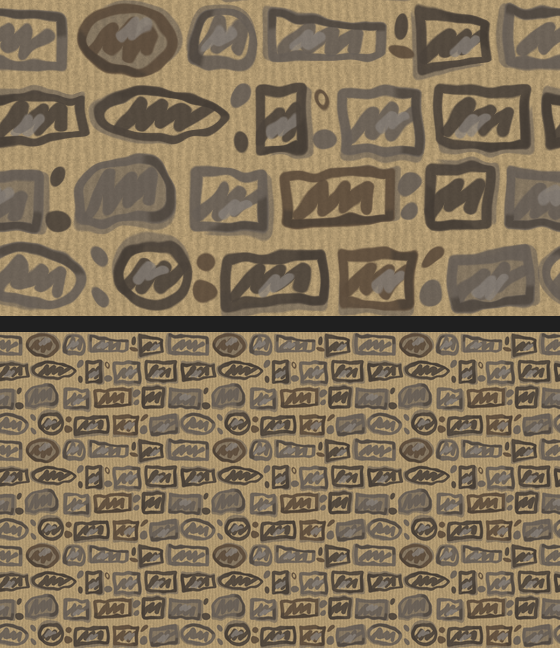
Top, the tile; bottom, the same tile 3 across and 3 down.
Reproduce this pattern procedurally as a Shadertoy shader.

```glsl
const vec2 SPAN = vec2(16.0, 9.0);   // canvas size in drawing units
const vec2 GRID = vec2(5.0, 4.0);    // stones per row, rows
const vec3 CARD = vec3(0.685, 0.593, 0.437);
const vec3 GRAY_INK = vec3(0.405, 0.37, 0.335);
const vec3 DARK_INK = vec3(0.30, 0.265, 0.23);
const vec3 BROWN_INK = vec3(0.365, 0.30, 0.235);
const vec3 PALE_INK = vec3(0.53, 0.50, 0.47);

float hash(vec2 p) {
    vec3 q = fract(p.xyx * 0.1031);
    q += dot(q, q.yzx + 33.33);
    return fract((q.x + q.y) * q.z);
}

float pick(vec2 id, float seed) {
    return hash(mod(id, GRID) + seed * vec2(7.0, 13.0) + 3.0);
}

// Value noise that wraps after a whole number of cells
float noise(vec2 uv, vec2 cells) {
    vec2 p = uv * cells, i = floor(p), f = fract(p);
    f = f * f * (3.0 - 2.0 * f);
    vec2 a = mod(i, cells), b = mod(i + 1.0, cells);
    return mix(mix(hash(a), hash(vec2(b.x, a.y)), f.x),
               mix(hash(vec2(a.x, b.y)), hash(b), f.x), f.y);
}

float fill(float d) { return smoothstep(0.035, -0.035, d); }
float band(float d, float w) { return fill(abs(d + w) - w); }

float segment(vec2 p, vec2 a, vec2 b) {
    vec2 v = b - a, w = p - a;
    return length(w - v * clamp(dot(w, v) / dot(v, v), 0.0, 1.0));
}

float roundBox(vec2 p, vec2 size, float r) {
    vec2 d = abs(p) - size + r;
    return length(max(d, 0.0)) + min(max(d.x, d.y), 0.0) - r;
}

float ellipse(vec2 p, vec2 size) {
    float k = length(p / size);
    return k * (k - 1.0) / max(length(p / (size * size)), 1e-5);
}

// Distance to a slanted zigzag with uneven teeth
float scribble(vec2 p, vec2 size, float slant, vec2 id) {
    float d = 9.0, teeth = ceil(2.0 * size.x / 0.4) + 1.0;
    vec2 a = vec2(-size.x - slant, -size.y);
    for (float k = 1.0; k < 12.0; k++) {
        if (k > teeth) break;
        float side = mod(k, 2.0) * 2.0 - 1.0;
        float reach = mix(0.5, 1.0, pick(id, k + 20.0));
        vec2 b = vec2(mix(-size.x, size.x, k / teeth) + slant * side, side * size.y * reach);
        d = min(d, segment(p, a, b));
        a = b;
    }
    return d;
}

vec3 inkFor(float t) {
    return t < 0.3 ? DARK_INK : t < 0.45 ? BROWN_INK : GRAY_INK;
}

float stoneShape(vec2 p, vec2 size, float kind) {
    if (kind < 0.58) return roundBox(p, size, 0.16);
    if (kind < 0.84) return ellipse(p, size * 1.06);
    return roundBox(p, size, min(size.x, size.y) * 0.85);
}

vec3 paintStone(vec3 col, vec2 p, vec2 size, vec2 id) {
    float kind = pick(id, 1.0);
    vec3 ink = inkFor(pick(id, 2.0));
    float along = clamp(p.x / size.x, -1.3, 1.3);
    // Tilt, taper and bend the outline
    p.y += (pick(id, 3.0) - 0.5) * 0.16 * p.x;
    p.y /= 1.0 - 0.3 * step(0.6, pick(id, 4.0)) * (along * 0.7 + 0.3);
    if (kind > 0.84) p.y += 0.4 * size.y * (along * along - 0.4);
    float d = stoneShape(p, size, kind);

    // Stray second contour, then wash and scribble
    float turn = 6.2832 * pick(id, 5.0);
    vec2 toward = vec2(cos(turn), sin(turn));
    float side = smoothstep(0.1, 0.35, dot(p / size, toward));
    float stray = stoneShape(p - 0.17 * toward, size, kind);
    col = mix(col, GRAY_INK, 0.6 * side * band(stray, 0.14));
    col = mix(col, GRAY_INK, 0.6 * step(0.72, pick(id, 6.0)) * fill(d + 0.1));
    float hatch = scribble(p, size * vec2(0.6, 0.48), 0.2, id) - 0.18;
    col = mix(col, ink, 0.92 * fill(hatch) * fill(d));

    // Pale touch, contour and a darker retraced stretch
    vec2 spot = p - size * 0.35 * (vec2(pick(id, 7.0), pick(id, 8.0)) * 2.0 - 1.0);
    float touch = scribble(spot, vec2(0.25, 0.2), 0.1, id + 1.0) - 0.15;
    col = mix(col, PALE_INK, 0.75 * step(0.5, pick(id, 9.0)) * fill(touch) * fill(d + 0.2));
    col = mix(col, ink, 0.93 * band(d, 0.145));
    float retrace = smoothstep(0.3, 0.5, dot(p / size, -toward.yx));
    return mix(col, DARK_INK * 0.85, 0.55 * retrace * band(d + 0.04, 0.12));
}

vec3 paintPebble(vec3 col, vec2 p, vec2 id, float seed) {
    vec2 size = mix(vec2(0.2, 0.17), vec2(0.38, 0.4), vec2(pick(id, seed), pick(id, seed + 1.0)));
    p.y += (pick(id, seed + 2.0) - 0.5) * p.x;
    float d = ellipse(p, size), hollow = step(0.65, pick(id, seed + 3.0));
    vec3 ink = inkFor(pick(id, seed + 4.0) * 0.75);
    return mix(col, ink, 0.92 * mix(fill(d), band(d, 0.06), hollow));
}

float jointX(vec2 id) { return id.x + 0.5 * mod(id.y, 2.0) + 0.4 * (pick(id, 10.0) - 0.5); }
float jointGap(vec2 id) { return pick(id, 11.0) < 0.5 ? 0.45 : 0.18; }

void mainImage(out vec4 fragColor, in vec2 fragCoord) {
    vec2 uv = fragCoord / iResolution.xy;
    vec2 wobble = vec2(noise(uv, SPAN), noise(uv + 0.5, SPAN * 2.0)) - 0.5;
    vec2 p = uv * SPAN + 0.22 * wobble;

    // Corrugated card with vertical fibres
    float grain = noise(uv, vec2(320.0, 180.0)) + noise(uv, vec2(480.0, 270.0)) - 1.0;
    float fibre = noise(uv, vec2(240.0, 36.0)) - 0.5;
    float ridge = cos(6.2832 * (uv.x * 60.0 + 0.4 * noise(uv, vec2(32.0, 18.0))));
    vec3 col = CARD * (1.0 + 0.025 * ridge + 0.05 * fibre + 0.06 * grain);

    // Staggered rows of stones with pebbles in the wide joints
    vec2 pitch = SPAN / GRID, cell = floor(p / pitch);
    for (float j = -1.0; j <= 1.0; j++)
    for (float i = -2.0; i <= 1.0; i++) {
        vec2 id = cell + vec2(i, j), next = id + vec2(1.0, 0.0);
        float left = jointX(id) * pitch.x, gap = jointGap(id);
        float start = left + gap, end = jointX(next) * pitch.x - jointGap(next);
        float midY = (id.y + 0.5) * pitch.y;
        vec2 size = vec2(0.5 * (end - start), mix(0.78, 1.0, pick(id, 12.0)));
        size.y -= 0.15 * smoothstep(1.4, 1.8, size.x);
        vec2 q = p - vec2(0.5 * (start + end), midY + 0.2 * (pick(id, 13.0) - 0.5));
        if (all(lessThan(abs(q), size + 0.8))) col = paintStone(col, q, size, id);
        if (gap > 0.3) {
            float lift = 0.3 + 0.4 * pick(id, 14.0);
            col = paintPebble(col, p - vec2(left, midY + lift), id, 40.0);
            col = paintPebble(col, p - vec2(left, midY - lift), id, 50.0);
        }
    }
    fragColor = vec4(col * (1.0 + 0.03 * grain + 0.015 * ridge), 1.0);
}
```
